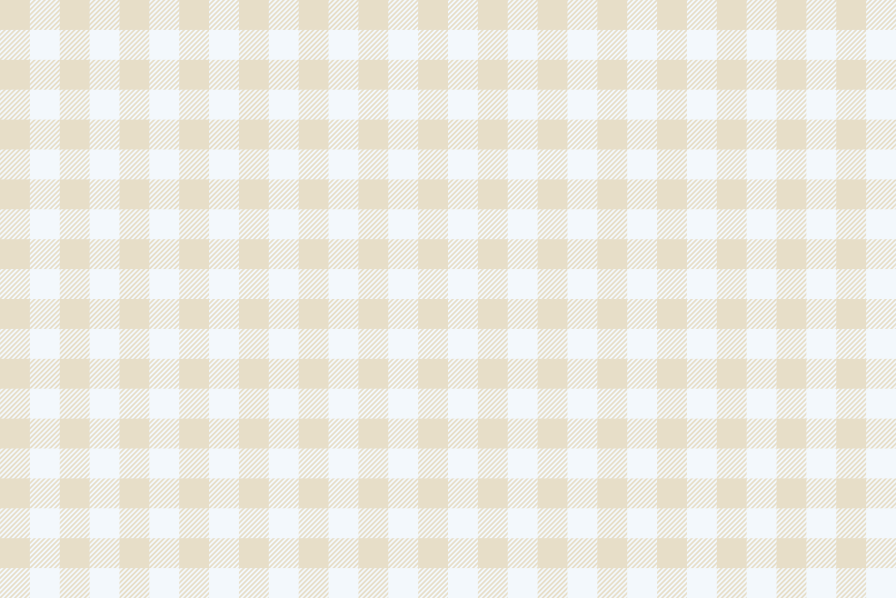
This pattern is drawn by a Shadertoy shader. Its source:

```glsl
#define REPEATS vec2(15.0, 10.0)         // checks across and down
#define BAND_WIDTH 0.5                   // tan share of each check
#define STRIPES 12.0                     // diagonal stripes per check
#define STRIPE_WIDTH 0.5                 // tan share of each stripe
#define TAN_COLOR vec3(0.905, 0.870, 0.785)
#define PALE_COLOR vec3(0.953, 0.973, 0.988)

// Integral of a unit-period pulse that is on for the first part of its period
float pulseIntegral(float x, float duty) {
    return floor(x) * duty + min(fract(x), duty);
}

// Pulse averaged over a footprint, which keeps fine stripes smooth
float filteredPulse(float x, float duty, float footprint) {
    float halfWidth = 0.5 * footprint;
    return (pulseIntegral(x + halfWidth, duty)
          - pulseIntegral(x - halfWidth, duty)) / footprint;
}

void mainImage(out vec4 fragColor, in vec2 fragCoord) {
    vec2 check = fragCoord / iResolution.xy * REPEATS;
    vec2 pixel = REPEATS / iResolution.xy;

    // Crossing bands: tan columns start at the left, tan rows end at the top
    float column = filteredPulse(check.x, BAND_WIDTH, pixel.x);
    float row = filteredPulse(check.y - 1.0 + BAND_WIDTH, BAND_WIDTH, pixel.y);

    // Rising diagonal twill, centred on the check's diagonal
    float diagonal = (check.x - check.y) * STRIPES + 0.5 * STRIPE_WIDTH;
    float twill = filteredPulse(diagonal, STRIPE_WIDTH, length(pixel) * STRIPES);

    // Solid where both bands meet, twill where only one passes
    float solid = column * row;
    float single = column + row - 2.0 * solid;
    float dye = solid + single * twill;

    fragColor = vec4(mix(PALE_COLOR, TAN_COLOR, dye), 1.0);
}
```
